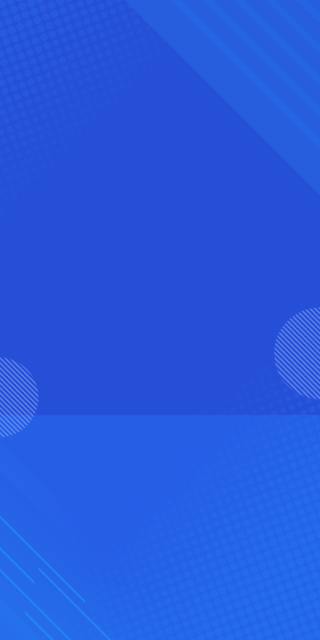
Write a Shadertoy shader that draws this background.

```glsl
// Two-tone blue backdrop: a deep upper panel above a brighter floor,
// with diagonal ribbons, tilted halftone corners and two hatched discs.
// Diagonals share the coordinate x + y; dots are rotated, repeated cells.

float pixel; // size of one pixel in canvas widths

float above(float edge, float v) {
    return smoothstep(edge - pixel, edge + pixel, v);
}

float band(float lo, float hi, float v) {
    return above(lo, v) * (1.0 - above(hi, v));
}

// Tilted dot grid; strength shrinks and fades the dots
float halftone(vec2 p, float strength) {
    const float cell = 0.0288;
    float c = cos(0.36), s = sin(0.36);
    vec2 q = mat2(c, -s, s, c) * p / cell;
    float d = length(fract(q) - 0.5) * cell;
    float radius = cell * mix(0.25, 0.43, strength);
    return (1.0 - above(radius, d)) * strength;
}

// Disc filled with fine diagonal lines
float hatchedDisc(vec2 p, vec2 center, float radius) {
    float disc = 1.0 - above(radius, length(p - center));
    float wave = abs(fract((p.x + p.y) / 0.0156) - 0.5) * 0.0156;
    return disc * (1.0 - smoothstep(0.0030 - pixel, 0.0030 + pixel, wave));
}

void mainImage(out vec4 fragColor, in vec2 fragCoord) {
    vec2 p = fragCoord / iResolution.xy * vec2(1.0, 2.0);
    pixel = 1.0 / iResolution.x;
    float diag = p.x + p.y;
    float fall = p.x + 2.0 - p.y; // grows from top left to bottom right

    // Upper panel and floor
    float floorMask = 1.0 - above(0.703, p.y);
    vec3 color = mix(vec3(0.150, 0.310, 0.848), vec3(0.148, 0.370, 0.902), floorMask);

    // Halftone corners
    float topFade = 1.0 - smoothstep(0.05, 0.85, fall);
    color = mix(color, vec3(0.145, 0.375, 0.885), 0.75 * halftone(p, topFade));
    float lowFade = smoothstep(1.82, 2.75, fall);
    color += vec3(-0.005, 0.018, 0.008) * lowFade * floorMask;
    color = mix(color, vec3(0.140, 0.435, 0.935), 0.75 * halftone(p, lowFade));

    // Ribbons in the top right corner
    float ribbon = above(2.39, diag);
    color = mix(color, vec3(0.147, 0.372, 0.872), 0.95 * ribbon);
    float streaks = 0.5 + 0.3 * sin(diag * 62.0 + 1.0) + 0.2 * sin(diag * 131.0);
    streaks = smoothstep(0.45, 0.75, streaks) * above(2.48, diag);
    color = mix(color, vec3(0.143, 0.407, 0.905), 0.6 * streaks);

    // Broad soft ribbons in the bottom left corner
    float corner = 1.0 - smoothstep(0.05, 0.65, diag);
    color = mix(color, vec3(0.145, 0.445, 0.925), 0.75 * corner);
    float sheen = band(0.53, 0.62, diag) + band(0.06, 0.13, diag);
    sheen *= 1.0 - smoothstep(0.05, 0.32, p.x);
    color += vec3(0.0, 0.014, 0.008) * sheen;

    // Thin bright lines: diagonal offset, start x, end x
    vec3 lines[5] = vec3[5](
        vec3(0.385, -0.1, 0.266), vec3(0.344, 0.120, 0.36),
        vec3(0.286, -0.1, 0.107), vec3(0.219, -0.1, 0.24),
        vec3(0.164, 0.078, 0.18));
    for (int i = 0; i < 5; i++) {
        float stroke = 1.0 - smoothstep(0.001, 0.001 + 1.8 * pixel, abs(diag - lines[i].x));
        stroke *= band(lines[i].y, lines[i].z, p.x);
        color = mix(color, vec3(0.13, 0.56, 0.96), 0.8 * stroke);
    }

    // Hatched discs at the side edges
    float hatch = hatchedDisc(p, vec2(-0.005, 0.758), 0.125)
                + hatchedDisc(p, vec2(1.0, 0.896), 0.143);
    color = mix(color, vec3(0.55, 0.68, 0.96), 0.58 * hatch);

    fragColor = vec4(color, 1.0);
}
```
